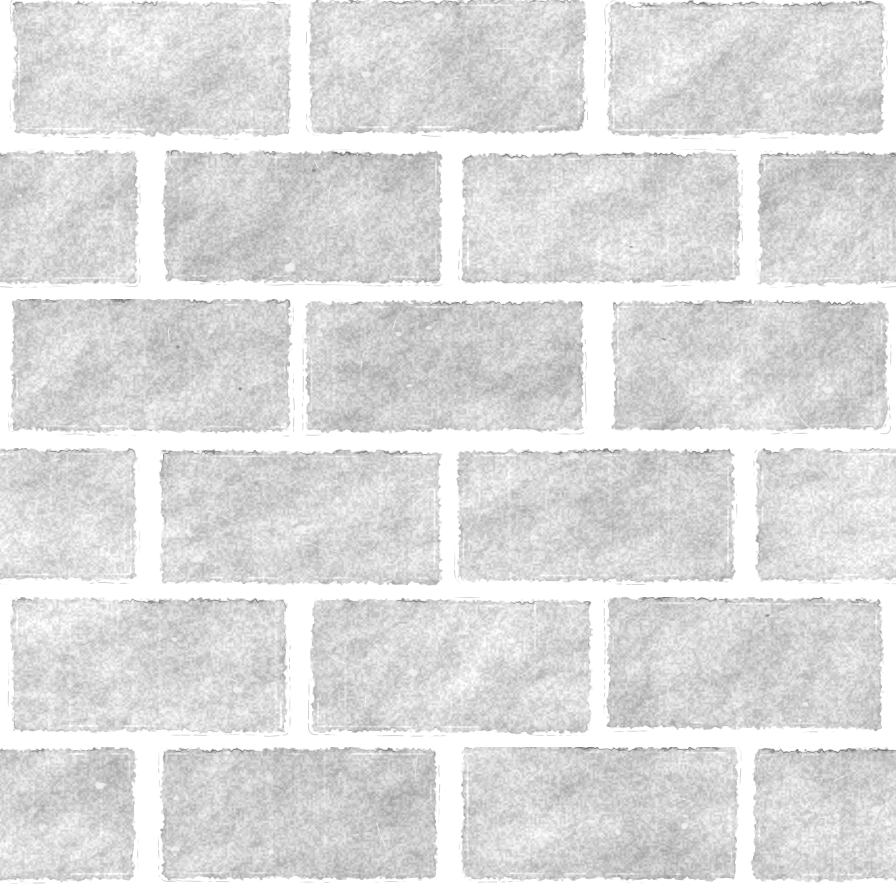
Give the GLSL for this texture, as a three.js fragment shader.

```glsl
// Whitewashed running-bond brick wall: 3 pale grey bricks across, 6 courses down.
// Each brick is a ragged box distance field with its own tone, clouds, grain and wear.
// Brick ids wrap and all noise is local to a brick, so the tile has no seam.
varying vec2 vUv;

const vec2 GRID = vec2(3.0, 6.0);             // bricks across, courses down
const vec2 HALF_SIZE = vec2(0.1535, 0.0722);  // half a brick, in canvas units
const vec2 CENTRE_SHIFT = vec2(0.0, 0.0078);  // bricks sit above the cell centre
const vec2 JITTER = vec2(0.010, 0.004);
const float TILT = 0.012;
const float EDGE = 0.0013;                    // softness of the outlines
const float RAGGED = 0.0042;
const vec3 MORTAR = vec3(1.0);
const vec3 BRICK = vec3(0.835);
const vec3 DEBRIS = vec3(0.74);
const float TONE_VARIATION = 0.065;
const float CLOUDS = 0.22;
const float MOTTLE = 0.045;
const float GRAIN = 0.15;
const int SCRATCHES = 4;
const int CHIPS = 7;

float hash(vec2 p) {
  vec3 a = fract(p.xyx * 0.1031);
  a += dot(a, a.yzx + 33.33);
  return fract((a.x + a.y) * a.z);
}

float rnd(vec2 id, float n) {
  return hash(id * vec2(17.0, 29.0) + vec2(n * 7.0 + 5.0, n * 3.0 + 11.0));
}

float noise(vec2 p) {
  vec2 i = floor(p), f = fract(p);
  f = f * f * (3.0 - 2.0 * f);
  return mix(mix(hash(i), hash(i + vec2(1.0, 0.0)), f.x),
             mix(hash(i + vec2(0.0, 1.0)), hash(i + 1.0), f.x), f.y);
}

float fbm(vec2 p) {
  return 0.5 * noise(p) + 0.3 * noise(p * 2.1 + 7.3) + 0.2 * noise(p * 4.3 + 3.1);
}

vec2 rotate(vec2 p, float angle) {
  float c = cos(angle), s = sin(angle);
  return vec2(c * p.x + s * p.y, c * p.y - s * p.x);
}

float boxDistance(vec2 p, vec2 halfSize, float radius) {
  vec2 d = abs(p) - halfSize + radius;
  return length(max(d, 0.0)) + min(max(d.x, d.y), 0.0) - radius;
}

// A thin line of given half width around a distance of zero
float stroke(float d, float width) {
  return 1.0 - smoothstep(width - EDGE * 0.6, width + EDGE * 0.6, abs(d));
}

void main() {
  // Running bond: even courses move by half a brick
  vec2 cell = vUv * GRID;
  float course = floor(cell.y);
  cell.x += 0.5 * (1.0 - mod(course, 2.0));
  vec2 id = mod(floor(cell), GRID);
  vec2 q = (fract(cell) - 0.5) / GRID - CENTRE_SHIFT;
  q -= (vec2(rnd(id, 1.0), rnd(id, 2.0)) - 0.5) * JITTER;
  q.y += q.x * (rnd(id, 3.0) - 0.5) * TILT;
  vec2 p = q + id * vec2(0.73, 0.91) + 2.0;   // separate noise for each brick

  // Ragged outline
  vec2 halfSize = HALF_SIZE + vec2(rnd(id, 4.0) - 0.5, rnd(id, 5.0) - 0.5) * 0.003;
  float clean = boxDistance(q, halfSize, 0.002 + 0.007 * rnd(id, 6.0));
  float d = clean + (noise(p * 38.0) - 0.5) * 0.003
          + (noise(p * 150.0) - 0.5) * RAGGED * 0.6
          + (noise(p * 330.0) - 0.5) * RAGGED;
  float mask = 1.0 - smoothstep(-EDGE, EDGE, d);

  // Tone, clouds, slanted mottling and grain
  float slant = 0.15 + 0.6 * rnd(id, 7.0);
  vec2 smear = rotate(p, slant);
  float tone = (rnd(id, 8.0) - 0.5) * TONE_VARIATION;
  tone += (fbm(smear * vec2(13.0, 24.0)) - 0.5) * CLOUDS;
  tone -= (smoothstep(0.5, 0.72, fbm(smear * vec2(48.0, 115.0))) - 0.3) * MOTTLE;
  tone += (noise(p * 430.0) - 0.5) * GRAIN + (noise(p * 210.0) - 0.5) * GRAIN * 0.4;
  tone += smoothstep(0.78, 0.95, noise(vec2(p.x * 170.0, p.y * 7.0))) * 0.035;

  // Dark shade and broken rim, strongest along the top
  float top = smoothstep(0.012, 0.0, halfSize.y - q.y);
  float broken = smoothstep(0.35, 0.65, noise(p * 65.0));
  tone -= exp(clean * 130.0) * (0.025 + 0.05 * top * rnd(id, 9.0));
  tone -= stroke(d + 0.0016, 0.0008) * broken * (0.07 + 0.16 * top);
  tone += stroke(clean + 0.0055, 0.001) * smoothstep(0.55, 0.75, noise(p * 44.0 + 9.0)) * 0.1;
  vec3 brick = BRICK + tone;

  // Pale bent scratches, then chips and a few dark pits
  for (int i = 0; i < SCRATCHES; i++) {
    float n = 20.0 + float(i) * 5.0;
    vec2 at = (vec2(rnd(id, n), rnd(id, n + 1.0)) - 0.5) * halfSize * 1.8;
    vec2 s = rotate(q - at, rnd(id, n + 2.0) * 3.14);
    float reach = mix(0.006, 0.055, pow(rnd(id, n + 3.0), 3.0));
    float line = stroke(s.y + s.x * s.x * 5.0, 0.0006) * smoothstep(reach, reach * 0.6, abs(s.x));
    float strength = mix(0.75, 0.25, smoothstep(0.012, 0.04, reach));
    brick = mix(brick, vec3(0.98), line * strength * smoothstep(0.15, 0.5, noise(p * 180.0)));
  }
  for (int i = 0; i < CHIPS; i++) {
    float n = 50.0 + float(i) * 4.0;
    vec2 at = (vec2(rnd(id, n), rnd(id, n + 1.0)) - 0.5) * halfSize * 1.9;
    float radius = mix(0.001, 0.005, pow(rnd(id, n + 2.0), 4.0));
    float chip = length((q - at) * vec2(0.75, 1.2)) - radius + (noise(p * 240.0) - 0.5) * 0.003;
    vec3 colour = vec3(rnd(id, n + 3.0) < 0.2 && radius < 0.002 ? 0.5 : 0.97);
    brick = mix(brick, colour, 0.8 * (1.0 - smoothstep(-EDGE, EDGE, chip)));
  }

  // White mortar with broken threads of debris beside the bricks
  float thread = stroke(clean - 0.0042 + (noise(p * 60.0) - 0.5) * 0.002, 0.0005);
  thread *= smoothstep(0.56, 0.7, noise(p * 24.0 + 4.0)) * smoothstep(0.3, 0.6, noise(p * 230.0));
  vec3 mortar = mix(MORTAR, DEBRIS, thread * 0.75);
  gl_FragColor = vec4(clamp(mix(mortar, brick, mask), 0.0, 1.0), 1.0);
}
```
